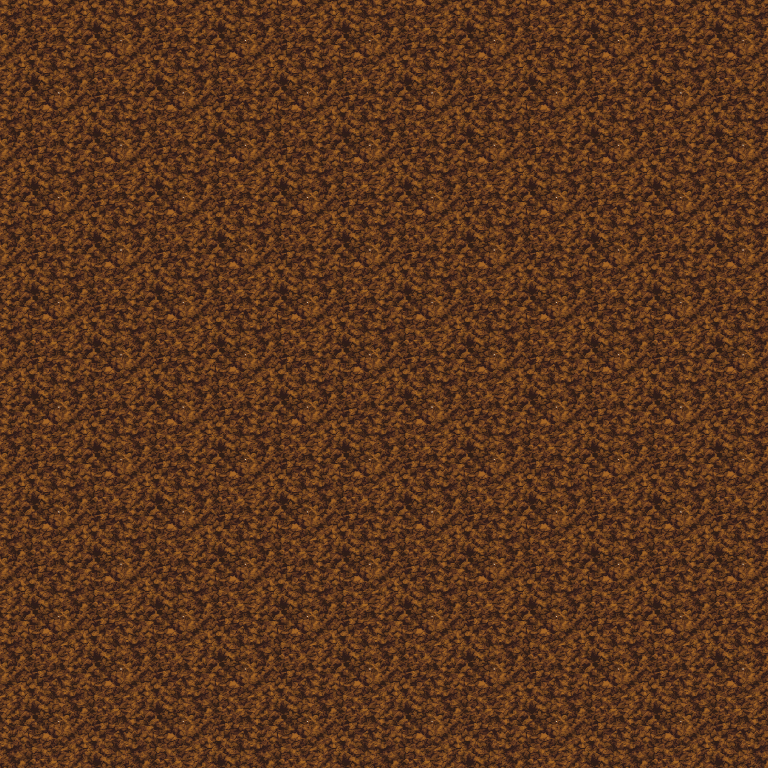
This texture is drawn by a WebGL 1 fragment shader. Its source:

```glsl
precision highp float;
// Crumbly brown soil in a half-staggered repeat, with small pits and one pale speck per tile.

uniform vec2 u_resolution;

const vec2 TILE = vec2(0.162, 0.0682);  // repeat width and height of one staggered row

// Wraps a grid cell into one tile; each row of tiles is shifted by half a tile.
vec2 wrapCell(vec2 cell, vec2 size) {
  float row = floor((cell.y + 0.5) / size.y);
  cell -= row * vec2(0.5 * size.x, size.y);
  return vec2(floor(mod(cell.x + 0.5, size.x)), cell.y);
}

vec3 hash3(vec2 p) {
  vec3 q = vec3(dot(p, vec2(127.1, 311.7)), dot(p, vec2(269.5, 183.3)), dot(p, vec2(419.2, 371.9)));
  return fract(sin(q) * 43758.5453);
}

// Smooth three-channel noise, centred on zero.
vec3 noise3(vec2 p, vec2 size, float seed) {
  vec2 g = p / TILE * size;
  vec2 c = floor(g);
  vec2 f = g - c;
  f *= f * (3.0 - 2.0 * f);
  vec3 low = mix(hash3(wrapCell(c, size) + seed), hash3(wrapCell(c + vec2(1.0, 0.0), size) + seed), f.x);
  vec3 high = mix(hash3(wrapCell(c + vec2(0.0, 1.0), size) + seed), hash3(wrapCell(c + 1.0, size) + seed), f.x);
  return mix(low, high, f.y) - 0.5;
}

// Heap of crumbs of random height, lit from the upper left.
float crumbs(vec2 p, vec2 size, float seed) {
  vec2 g = p / TILE * size;
  vec2 cell = floor(g);
  float shade = 0.0;
  float total = 0.0;
  for (int y = -1; y <= 1; y++) {
    for (int x = -1; x <= 1; x++) {
      vec2 c = cell + vec2(float(x), float(y));
      vec3 rnd = hash3(wrapCell(c, size) + seed);
      vec2 d = g - c - rnd.xy;
      float height = rnd.z - dot(d, d);
      float weight = exp(18.0 * height);
      shade += weight * (height + 0.5 * dot(d, vec2(-0.4, 0.9)));
      total += weight;
    }
  }
  return shade / total - 0.4;
}

// Offset to the nearest point of the staggered lattice.
vec2 toLattice(vec2 p) {
  vec2 period = TILE * vec2(1.0, 2.0);
  vec2 a = mod(p + 0.5 * period, period) - 0.5 * period;
  vec2 b = mod(p, period) - 0.5 * period;
  return dot(a, a) < dot(b, b) ? a : b;
}

// Soft elliptical patch repeated once per tile.
float patchAt(vec2 p, vec2 center, vec2 radius) {
  vec2 d = toLattice(p - center) / radius;
  return exp(-dot(d, d));
}

vec3 soilColor(float tone) {
  vec3 dark = vec3(0.18, 0.11, 0.09);
  vec3 middle = vec3(0.37, 0.215, 0.12);
  vec3 gold = vec3(0.60, 0.37, 0.14);
  return tone < 0.44 ? mix(dark, middle, tone / 0.44) : mix(middle, gold, (tone - 0.44) / 0.56);
}

void main() {
  vec2 p = gl_FragCoord.xy / u_resolution - vec2(0.4006, 0.6063);

  // Ragged outlines, then crumbs, grit and the hollows between them
  vec2 q = p + 0.004 * noise3(p, vec2(44.0, 20.0), 13.0).xy;
  vec3 hollows = noise3(q, vec2(28.0, 15.0), 71.0);
  float grains = crumbs(q, vec2(32.0, 16.0), 31.0);
  float grit = crumbs(q, vec2(60.0, 30.0), 59.0);
  float tone = 0.46 + 0.62 * grains + 0.45 * grit + 0.65 * hollows.x;

  // Small dark pits and a drier, brighter cluster
  float pits = patchAt(q, vec2(-0.034, -0.046), vec2(0.008, 0.006))
             + patchAt(q, vec2(-0.031, -0.068), vec2(0.009, 0.003))
             + patchAt(q, vec2(0.021, -0.075), vec2(0.008, 0.004))
             + patchAt(q, vec2(0.044, -0.077), vec2(0.008, 0.003));
  float dry = patchAt(q, vec2(-0.002, -0.033), vec2(0.022, 0.012));
  tone += 0.07 * dry - 0.24 * pits;

  // Ramp with a slight drift between ochre and red brown
  vec3 color = soilColor(clamp(tone, 0.0, 1.1));
  color += vec3(0.0, -0.012, 0.02) * hollows.y;

  // Pale speck at each lattice point
  float pixel = 1.0 / min(u_resolution.x, u_resolution.y);
  vec2 s = abs(toLattice(p));
  float speck = clamp((0.0005 - max(s.x, s.y)) / pixel + 0.5, 0.0, 1.0);
  color = mix(color, vec3(0.95, 0.92, 0.85), speck);

  gl_FragColor = vec4(color, 1.0);
}
```
